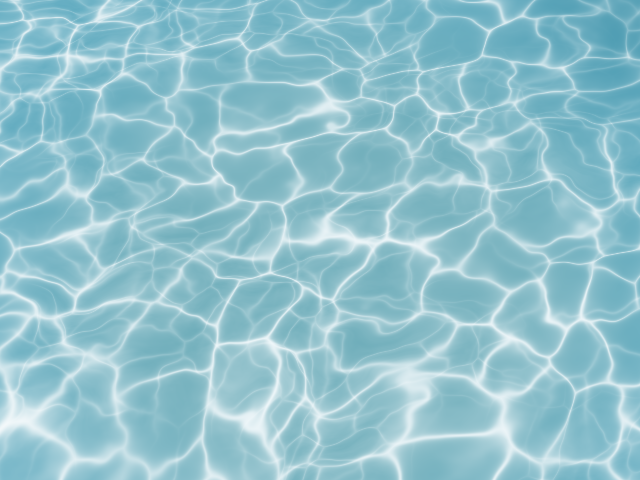
Write a Shadertoy shader that draws this texture.

```glsl
#define DEEP vec3(0.435, 0.680, 0.730)
#define EDGE_TINT vec3(0.365, 0.665, 0.750)
#define CORNER_TINT vec3(0.260, 0.580, 0.670)
#define PALE vec3(0.890, 0.940, 0.955)
#define LINE_WIDTH 0.048
#define LINE_GAIN 0.80
#define GLOW_GAIN 0.21
#define FINE_GAIN 0.30
#define HAZE_GAIN 0.16
#define WARP 0.55

vec2 hash2(vec2 p) {
    vec3 q = fract(p.xyx * vec3(0.1031, 0.1030, 0.0973));
    q += dot(q, q.yzx + 33.33);
    return fract((q.xx + q.yz) * q.zy);
}

// Two independent channels of smooth value noise
vec2 noise2(vec2 p) {
    vec2 i = floor(p), f = fract(p);
    f = f * f * (3.0 - 2.0 * f);
    vec2 low = mix(hash2(i), hash2(i + vec2(1, 0)), f.x);
    vec2 high = mix(hash2(i + vec2(0, 1)), hash2(i + vec2(1, 1)), f.x);
    return mix(low, high, f.y);
}

vec2 fbm2(vec2 p) {
    vec2 sum = vec2(0.0);
    float gain = 0.53;
    for (int i = 0; i < 4; i++) {
        sum += gain * noise2(p);
        p = mat2(1.6, 1.2, -1.2, 1.6) * p + 17.3;
        gain *= 0.5;
    }
    return sum;
}

// x: distance to the cell web with rounded corners, y: distance to a junction
vec2 cellWeb(vec2 p) {
    vec2 cell = floor(p), f = fract(p);
    vec3 nearest = vec3(9.0);
    for (int y = -2; y <= 2; y++)
    for (int x = -2; x <= 2; x++) {
        vec2 offset = vec2(x, y);
        vec2 site = offset + 0.5 + 0.86 * (hash2(cell + offset + 40.0) - 0.5);
        float d = length(site - f);
        if (d < nearest.x) nearest = vec3(d, nearest.xy);
        else if (d < nearest.y) nearest = vec3(nearest.x, d, nearest.y);
        else nearest.z = min(nearest.z, d);
    }
    float toEdge = nearest.y - nearest.x;
    float toNode = nearest.z - nearest.x;
    return vec2(toEdge * toNode / (toEdge + toNode + 0.001), toNode);
}

float filament(float d, float width) {
    return 1.0 / (1.0 + d * d / (width * width));
}

void mainImage(out vec4 fragColor, in vec2 fragCoord) {
    vec2 uv = fragCoord / iResolution.xy;
    float aspect = iResolution.x / iResolution.y;
    vec2 pos = vec2((uv.x - 0.5) * aspect, uv.y);

    // Pool floor receding upward: cells get flatter and denser
    vec2 floorPos = vec2(pos.x * (6.5 + 1.6 * uv.y) - 0.9 * uv.y,
                         6.4 * uv.y + 3.7 * uv.y * uv.y) + 20.0;
    floorPos.y -= 0.7 * pos.x;

    // Bend the web at several scales
    vec2 bent = floorPos;
    bent += 1.4 * WARP * (noise2(floorPos * 0.45) - 0.5);
    bent += WARP * (noise2(floorPos * 1.3 + 7.0) - 0.5);
    bent += 0.26 * WARP * (noise2(floorPos * 3.7 + 3.0) - 0.5);

    // Main caustic lines, uneven in strength and width
    vec2 web = cellWeb(bent);
    vec2 patches = noise2(floorPos * 0.9 + 31.0);
    float strength = mix(0.5, 1.2, patches.x) * mix(1.05, 0.8, uv.y);
    float width = LINE_WIDTH * mix(0.65, 1.4, patches.y) * mix(1.15, 0.85, uv.y);
    float light = LINE_GAIN * strength * filament(web.x, width);
    light += GLOW_GAIN * strength * exp(-4.5 * web.x);
    light += 0.30 * patches.x * exp(-14.0 * web.y);

    // Fainter overlapping webs, broken up by patches
    vec2 tangled = bent + 0.7 * (fbm2(floorPos * 0.8 + 11.0) - 0.5);
    float fine = filament(cellWeb(tangled * 1.55 + 5.0).x, 0.055);
    float broad = filament(cellWeb(tangled.yx * 0.8 + 63.0).x, 0.060);
    vec2 mask = smoothstep(0.30, 0.80, noise2(floorPos * 0.55 + 50.0));
    light += FINE_GAIN * (fine * mask.x + broad * mask.y);

    // Cloudy shading, small ripples and slanted shafts near the viewer
    vec2 cloud = fbm2(floorPos * vec2(0.9, 1.3) + 80.0);
    light += HAZE_GAIN * (cloud.x - 0.42);
    vec2 ripple = fbm2(tangled * vec2(3.0, 5.0));
    light += 0.20 * mask.x * (ripple.x - 0.5);
    float near = 1.0 - smoothstep(0.0, 0.45, uv.y);
    vec2 shaft = vec2(pos.x * 0.8 + pos.y * 0.6, pos.y * 0.8 - pos.x * 0.6);
    float shafts = noise2(shaft * vec2(4.0, 26.0) + 9.0).x;
    light += near * (0.05 + 0.24 * shafts * smoothstep(0.35, 0.75, cloud.y));

    // Bluer water toward the sides and the far right corner
    float side = smoothstep(0.25, 0.75, length((uv - vec2(0.52, 0.38)) * vec2(1.1, 0.9)));
    float corner = 1.0 - smoothstep(0.0, 0.36, length(uv - vec2(1.02, 1.0)));
    vec3 water = mix(DEEP, EDGE_TINT, side);
    water = mix(water, CORNER_TINT, 0.85 * corner);
    light *= 1.0 - 0.45 * corner;

    // Soft shoulder keeps the brightest junctions from clipping flat
    light = light < 0.7 ? light : 0.7 + 0.45 * (1.0 - exp((0.7 - light) / 0.45));
    fragColor = vec4(clamp(mix(water, PALE, max(light, -0.08)), 0.0, 1.0), 1.0);
}
```
